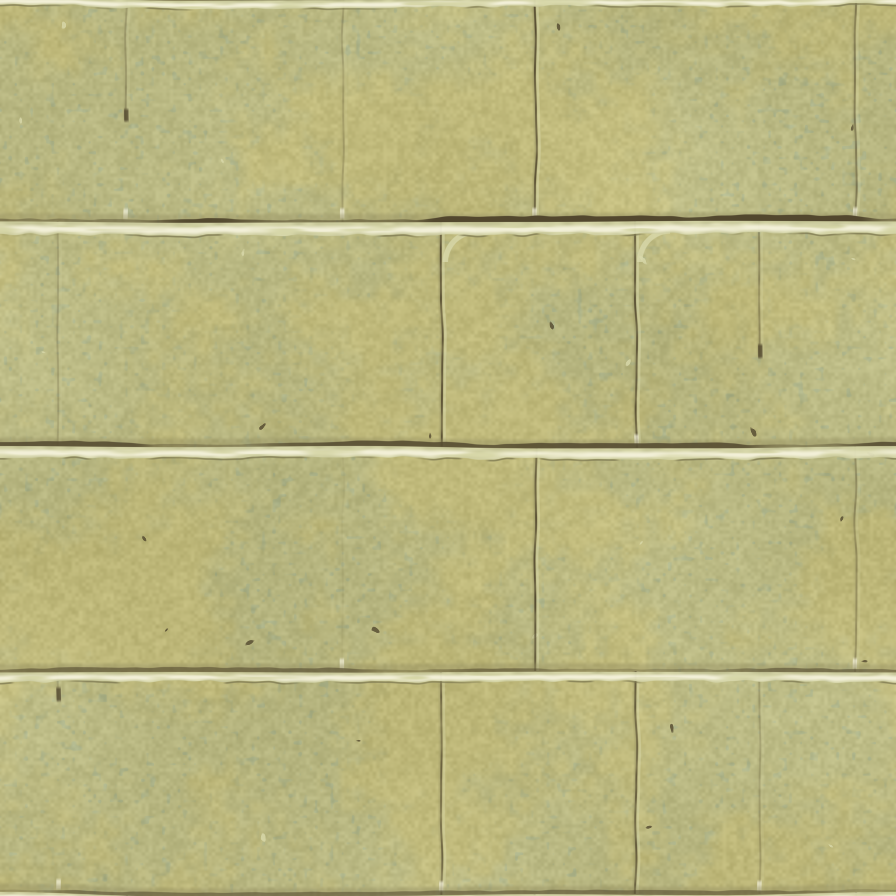
Write a Shadertoy shader that draws this texture.

```glsl
const vec3 WARM_STONE = vec3(0.755, 0.730, 0.485);
const vec3 COOL_STONE = vec3(0.725, 0.720, 0.510);
const vec3 BLUE_FLECK = vec3(0.62, 0.68, 0.56);
const vec3 PALE_MORTAR = vec3(0.85, 0.85, 0.67);
const vec3 CREAM = vec3(0.96, 0.95, 0.86);
const vec3 EDGE_SHADE = vec3(0.57, 0.55, 0.37);
const vec3 DARK_GAP = vec3(0.32, 0.28, 0.18);

const float ROWS = 4.0;
const float SCUFF_CELLS = 9.0;
const float SCUFF_CHANCE = 0.28;
const float GRAIN = 0.10;
const float CORNER_RADIUS = 0.034;
const int ROUNDED_ROW = 1;

// Bed joints, one value per row counted from the top
const vec4 BED_SHIFT = vec4(-0.002, -0.003, 0.000, 0.002);
const vec4 BED_WIDTH = vec4(0.009, 0.0145, 0.0125, 0.011);
const vec4 BED_SHADOW = vec4(0.55, 1.0, 0.85, 0.6);

// Upright joints: positions alternate, depth and length vary per row
const vec4 EVEN_JOINTS = vec4(0.598, 0.955, 0.383, 0.141);
const vec4 ODD_JOINTS = vec4(0.493, 0.710, 0.848, 0.065);
const vec4 JOINT_DEPTH[4] = vec4[4](
    vec4(0.95, 0.60, 0.25, 0.35), vec4(0.95, 0.95, 0.45, 0.25),
    vec4(0.95, 0.40, 0.06, 0.0), vec4(0.75, 0.90, 0.28, 0.20));
const vec4 JOINT_LENGTH[4] = vec4[4](
    vec4(1.0, 1.0, 1.0, 0.55), vec4(1.0, 1.0, 0.60, 1.0),
    vec4(1.0, 1.0, 1.0, 1.0), vec4(1.0, 1.0, 1.0, 0.13));

float hash(vec2 p) {
    vec3 q = fract(vec3(p.xyx) * 0.1031);
    q += dot(q, q.yzx + 33.33);
    return fract((q.x + q.y) * q.z);
}

// Value noise that wraps over the canvas
float noise(vec2 uv, vec2 cells, float seed) {
    vec2 p = uv * cells;
    vec2 i = floor(p), f = fract(p);
    f = f * f * (3.0 - 2.0 * f);
    vec2 a = mod(i, cells) + seed, b = mod(i + 1.0, cells) + seed;
    return mix(mix(hash(a), hash(vec2(b.x, a.y)), f.x),
               mix(hash(vec2(a.x, b.y)), hash(b), f.x), f.y);
}

float band(float x, float lo, float hi, float soft) {
    return smoothstep(lo - soft, lo + soft, x) * (1.0 - smoothstep(hi - soft, hi + soft, x));
}

vec3 stone(vec2 uv) {
    float cloud = 0.5 * noise(uv, vec2(6.0), 3.0) + 0.3 * noise(uv, vec2(17.0), 9.0)
                + 0.2 * noise(uv, vec2(70.0), 21.0);
    vec3 c = mix(WARM_STONE, COOL_STONE, smoothstep(0.36, 0.66, cloud));
    float grain = 0.6 * noise(uv, vec2(256.0), 5.0) + 0.4 * noise(uv, vec2(120.0), 31.0) - 0.5;
    float fleck = smoothstep(0.72, 0.95, noise(uv, vec2(170.0), 47.0)) * smoothstep(0.35, 0.7, cloud);
    c = mix(c, BLUE_FLECK, 0.5 * fleck);
    return c + GRAIN * grain + 0.05 * (noise(uv, vec2(4.0, 5.0), 61.0) - 0.5);
}

// Small scattered pits and pale chips
vec3 addScuffs(vec3 c, vec2 uv, float px) {
    vec2 cell = floor(uv * SCUFF_CELLS);
    if (hash(cell + 71.0) > SCUFF_CHANCE) return c;
    vec2 centre = 0.2 + 0.6 * vec2(hash(cell + 13.0), hash(cell + 29.0));
    vec2 p = (fract(uv * SCUFF_CELLS) - centre) / SCUFF_CELLS;
    float angle = 3.1416 * hash(cell + 83.0);
    p = mat2(cos(angle), -sin(angle), sin(angle), cos(angle)) * p;
    float size = mix(0.0014, 0.0034, hash(cell + 37.0));
    float d = length(p * vec2(0.7, 1.5)) - size * (0.5 + noise(uv, vec2(220.0), 7.0));
    vec3 tint = hash(cell + 53.0) > 0.75 ? PALE_MORTAR : DARK_GAP;
    return mix(c, tint, 0.8 * (1.0 - smoothstep(-px, px, d)));
}

void mainImage(out vec4 fragColor, in vec2 fragCoord) {
    vec2 uv = fragCoord / iResolution.xy;
    float px = 0.75 / min(iResolution.x, iResolution.y);
    float down = 1.0 - uv.y;

    // Signed distance below the nearest bed joint
    float bed = floor(down * ROWS + 0.5);
    int bedId = int(mod(bed, ROWS));
    float seed = 19.0 * float(bedId);
    float sway = 0.006 * (noise(vec2(uv.x, 0.0), vec2(5.0, 1.0), seed) - 0.5);
    float d = down - bed / ROWS - BED_SHIFT[bedId] - sway;
    int row = d >= 0.0 ? bedId : (bedId + 3) % 4;
    float along = (d >= 0.0 ? d : d + 1.0 / ROWS) * ROWS;

    vec3 c = addScuffs(stone(uv), uv, px);

    // Upright joints with a lit right edge and loose chips at the foot
    vec4 joints = row % 2 == 0 ? EVEN_JOINTS : ODD_JOINTS;
    float wobble = 0.003 * (noise(uv, vec2(3.0, 24.0), 11.0) - 0.5);
    float wear = mix(0.55, 1.0, noise(uv, vec2(8.0, 90.0), 41.0));
    for (int i = 0; i < 4; i++) {
        float x = uv.x - joints[i] - wobble;
        float depth = JOINT_DEPTH[row][i];
        float len = JOINT_LENGTH[row][i];
        float reach = 1.0 - smoothstep(len - 0.01, len + 0.01, along);
        c = mix(c, PALE_MORTAR, 0.55 * depth * reach * band(x, 0.001, 0.0042, px));
        c = mix(c, EDGE_SHADE, 0.45 * depth * reach * band(x, -0.003, 0.001, 2.0 * px));
        c = mix(c, DARK_GAP, depth * wear * reach * band(x, -0.0012, 0.0009, px));
        float stub = band(along, len - 0.06, len, 0.01) * step(len, 0.9);
        c = mix(c, DARK_GAP, 0.8 * stub * band(x, -0.002, 0.003, px));
        float chip = step(0.5, hash(vec2(float(row) + 5.0, float(i) + 2.0)));
        c = mix(c, CREAM, 0.7 * chip * band(along, 0.94, 0.985, 0.01) * band(x, -0.003, 0.002, px));

        // Rounded mortar fillet at the upper left of a block
        vec2 q = vec2(x - 0.005, d - BED_WIDTH[bedId] + 0.003) - CORNER_RADIUS;
        float arc = band(length(q) - CORNER_RADIUS, -0.003, 0.003, px);
        float corner = step(q.x, 0.0) * step(q.y, 0.0);
        if (row == ROUNDED_ROW && i < 2 && d > 0.0) c = mix(c, PALE_MORTAR, 0.8 * arc * corner);
    }

    // Bed joint: dark gap above, pale strip, ragged lower lip
    float ragged = noise(uv, vec2(60.0, 4.0), seed + 2.0) - 0.5;
    float width = BED_WIDTH[bedId] + 0.003 * ragged;
    float patches = noise(vec2(uv.x, 0.0), vec2(9.0, 1.0), seed + 6.0);
    float gap = BED_SHADOW[bedId] * mix(0.45, 1.0, smoothstep(0.2, 0.5, patches));
    float thick = 0.0025 + 0.0035 * BED_SHADOW[bedId] * smoothstep(0.3, 0.65, patches);
    c = mix(c, EDGE_SHADE, 0.4 * band(d, -0.009, 0.0, 0.003));
    c = mix(c, DARK_GAP, gap * band(d, -thick + 0.0015 * ragged, 0.001, px));
    float streak = noise(uv, vec2(28.0, 230.0), 15.0);
    float glow = band(d / width, 0.35, 0.85, 0.22);
    vec3 mortar = mix(PALE_MORTAR, CREAM, glow * smoothstep(0.1, 0.6, streak));
    mortar -= 0.09 * (1.0 - glow) * noise(uv, vec2(90.0, 200.0), 23.0);
    c = mix(c, mortar, 0.95 * band(d, 0.0005, width, px));
    float lip = smoothstep(0.4, 0.7, noise(uv, vec2(34.0, 4.0), seed + 8.0));
    c = mix(c, EDGE_SHADE * 0.85, 0.75 * lip * band(d, width, width + 0.0018, px));

    fragColor = vec4(clamp(c, 0.0, 1.0), 1.0);
}
```
